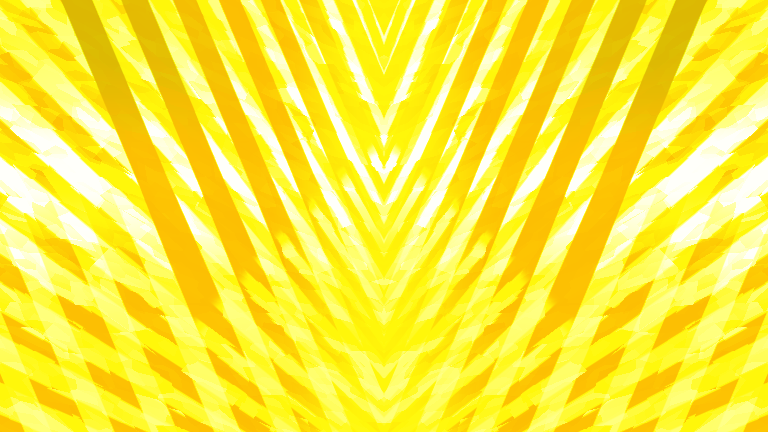
A WebGL 1 fragment shader for this background:

```glsl
precision highp float;
// Mirrored golden sunburst: steep slats woven with a fan of faceted white rays.

uniform vec2 u_resolution;

const vec3 GOLD = vec3(0.99, 0.75, 0.01);
const vec3 YELLOW = vec3(1.0, 0.97, 0.04);
const vec3 PALE = vec3(1.0, 1.0, 0.48);
const vec3 WHITE = vec3(1.0, 1.0, 0.98);

vec2 hash2(vec2 p) {
  vec2 q = vec2(dot(p, vec2(127.1, 311.7)), dot(p, vec2(269.5, 183.3)));
  return fract(sin(q) * 4375.85);
}

// Flat cellular facets: random value of the nearest cell, from -0.5 to 0.5
float facet(vec2 p) {
  vec2 cell = floor(p);
  float nearest = 8.0;
  float value = 0.0;
  for (int j = -1; j <= 1; j++) {
    for (int i = -1; i <= 1; i++) {
      vec2 id = cell + vec2(float(i), float(j));
      vec2 d = id + hash2(id) - p;
      float dist = dot(d, d);
      if (dist < nearest) {
        nearest = dist;
        value = hash2(id + 17.0).x - 0.5;
      }
    }
  }
  return value;
}

// Smooth mask of a band: 1 where dist is below halfWidth
float band(float dist, float halfWidth, float blur) {
  return 1.0 - smoothstep(halfWidth - blur, halfWidth + blur, dist);
}

// Distance to the nearest integer
float toNearest(float s) {
  return abs(s - floor(s + 0.5));
}

// Gold to yellow to pale to white
vec3 ramp(float tone) {
  vec3 c = mix(GOLD, YELLOW, smoothstep(0.0, 0.33, tone));
  c = mix(c, PALE, smoothstep(0.38, 0.64, tone));
  return mix(c, WHITE, smoothstep(0.62, 0.95, tone));
}

// Fan of rays around a focus, 1 on the dark rays; steep rays lie closer
float fan(vec2 p, vec2 focus, float halfWidth, float pixel) {
  vec2 d = vec2(focus.x - p.x, p.y - focus.y);
  float angle = degrees(atan(d.y, d.x));
  float steep = max(angle - 42.0, 0.0);
  float s = (angle - 36.2) / 4.0 + 0.006 * steep * steep;
  float rate = 0.25 + 0.012 * steep;
  return band(toNearest(s), halfWidth, rate * degrees(pixel / length(d)) + 0.01);
}

void main() {
  float pixel = 1.0 / u_resolution.y;
  vec2 p = (gl_FragCoord.xy - vec2(0.5 * u_resolution.x, 0.0)) * pixel;
  p.x = -abs(p.x);

  // Crumpled facets, stretched along a shallow diagonal
  vec2 along = vec2(0.88 * p.x - 0.48 * p.y, 0.48 * p.x + 0.88 * p.y);
  float coarse = facet(along * vec2(8.0, 24.0));
  float fine = facet(along * vec2(19.0, 50.0) + 9.0);
  float lower = 1.0 - smoothstep(0.3, 0.65, p.y);
  float side = 1.0 - smoothstep(-0.75, -0.35, p.x);

  // Rays, bent by the facets
  vec2 bent = p + vec2(0.0, 0.014 * coarse + 0.01 * fine);
  float rays = fan(bent, vec2(0.5, -0.493), mix(0.25, 0.22, side), pixel);

  // Steep slats, crowding toward the middle
  float across = p.x - 0.422 * (1.0 - p.y) + 0.711;
  float inward = max(across, 0.0);
  float s = 6.84 * across + 4.65 * inward * inward;
  float rate = 6.84 + 9.3 * inward;
  float index = floor(s + 0.5);
  float outer = step(index, -0.5);
  float slat = band(toNearest(s), 0.25 + 0.04 * lower, rate * pixel);

  // Light and dark tones between the slats
  float glow = exp(-pow((p.y - 0.66 - 0.12 * p.x) / 0.22, 2.0));
  float centreTop = smoothstep(-0.6, -0.1, p.x) * smoothstep(0.55, 0.8, p.y);
  float lightTone = 0.55 + 0.4 * max(glow, 0.8 * centreTop);
  float darkTone = mix(0.41, 0.22, side * (1.0 - 0.6 * lower));
  float tone = mix(lightTone, darkTone, rays * (1.0 - 0.45 * lower));
  tone = mix(tone, 0.41, 0.75 * slat * lower);

  // Slats lie over the rays above, and under them below
  float cut = 0.26 + p.x + 0.42;
  float under = max(outer, 1.0 - smoothstep(cut - 0.04, cut + 0.04, p.y));
  float cover = slat * mix(1.0, rays, under);
  cover *= mix(1.0, lower, outer);
  float slatTone = 0.04 + 0.25 * smoothstep(-0.32, 0.0, p.x);
  tone = mix(tone, slatTone, cover);

  // Facet shading, strongest in the white zone and soft on the slats
  float relief = mix(1.0 + 0.5 * glow, 0.4, cover);
  tone += (0.17 * coarse + 0.15 * fine) * relief;
  vec3 color = ramp(clamp(tone, 0.0, 1.0));

  // Olive shade on the upper ends of the outer slats
  float shade = smoothstep(0.62, 0.9, p.y + 0.06 * coarse);
  shade *= cover * (1.0 - smoothstep(0.0, 3.0, index));
  color *= mix(vec3(1.0), vec3(0.87, 0.96, 1.0), shade);

  gl_FragColor = vec4(color, 1.0);
}
```
